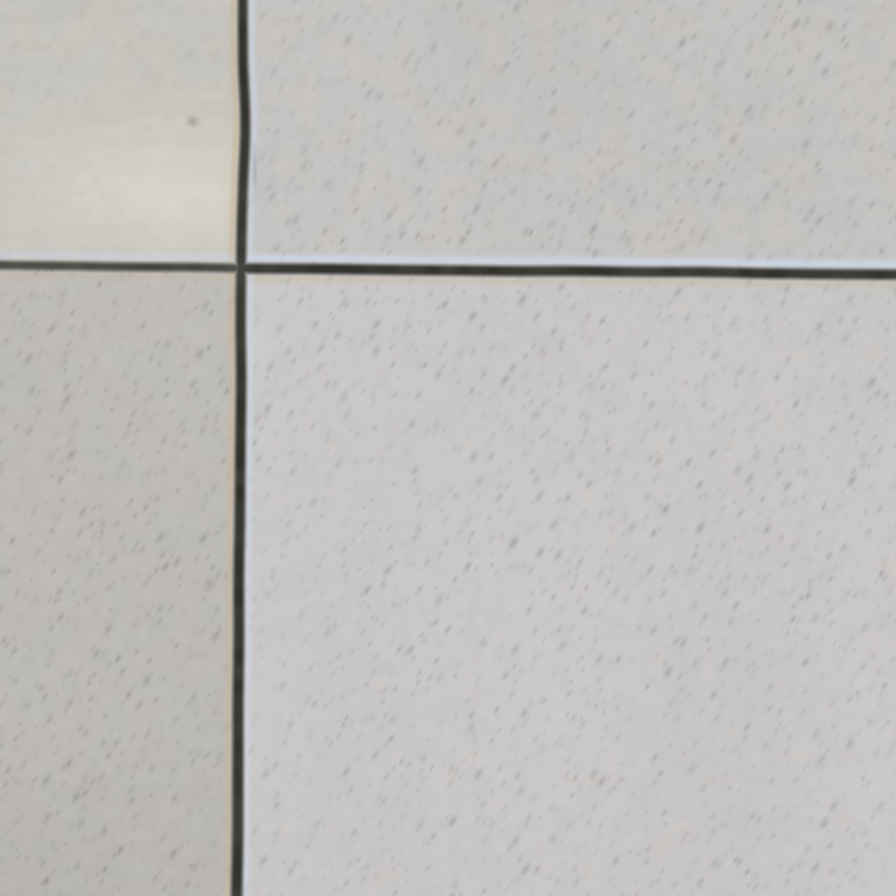
Give the GLSL for this texture, as a WebGL 1 fragment shader.

```glsl
precision highp float;
// Speckled pale floor tiles meeting at one slightly crooked cross of dark joints.
uniform vec2 u_resolution;

#define JOINT_HALF 0.0056
#define JOINT_BLUR 0.0036
#define SPECK_CELLS 46.0
#define SPECK_DENSITY 0.62
#define SPECK_DEPTH 0.11
#define GRAIN_DEPTH 0.022
#define COOL_TILE vec3(0.788, 0.782, 0.778)
#define WARM_TILE vec3(0.748, 0.738, 0.722)
#define GLOSS_TILE vec3(0.775, 0.768, 0.742)
#define JOINT_COLOR vec3(0.215, 0.215, 0.195)
#define COOL_EDGE vec3(0.80, 0.84, 0.91)
#define WARM_EDGE vec3(0.78, 0.71, 0.60)

float hash(vec2 p) {
  vec3 q = fract(p.xyx * vec3(0.1031, 0.1030, 0.0973));
  q += dot(q, q.yzx + 33.33);
  return fract((q.x + q.y) * q.z);
}

float noise(vec2 p) {
  vec2 i = floor(p), f = fract(p);
  f = f * f * (3.0 - 2.0 * f);
  return mix(mix(hash(i), hash(i + vec2(1.0, 0.0)), f.x),
             mix(hash(i + vec2(0.0, 1.0)), hash(i + 1.0), f.x), f.y);
}

float bell(float x, float width) {
  return exp(-x * x / (width * width));
}

// Soft flecks, leaning right, with varied size and strength.
float specks(vec2 p, float cells, float seed) {
  vec2 g = p * cells, base = floor(g);
  float amount = 0.0;
  for (int j = -1; j <= 1; j++) {
    for (int i = -1; i <= 1; i++) {
      vec2 id = base + vec2(float(i), float(j));
      vec2 key = id + seed;
      vec2 center = id + vec2(hash(key + 11.3), hash(key + 47.9));
      vec2 d = g - center;
      d.x -= 0.45 * d.y;
      float size = mix(0.10, 0.19, hash(key + 83.1));
      float strength = mix(0.25, 1.0, pow(hash(key + 29.7), 2.0));
      float present = step(hash(key + 5.1), SPECK_DENSITY);
      amount = max(amount, present * strength * exp(-dot(d * d, vec2(1.0, 0.4)) / (size * size)));
    }
  }
  return amount;
}

// Signed distances to the upright (x) and level (y) joints.
vec2 jointOffsets(vec2 p) {
  float upright = mix(0.2645, 0.2715, p.y) + 0.0025 * bell(p.y - 0.86, 0.06);
  float level = mix(0.7035, 0.694, p.x);
  vec2 wobble = vec2(noise(vec2(p.y * 14.0, 3.0)), noise(vec2(p.x * 14.0, 9.0))) - 0.5;
  return p - vec2(upright, level) - 0.0014 * wobble;
}

void main() {
  vec2 p = gl_FragCoord.xy / u_resolution;
  vec2 offset = jointOffsets(p);
  vec2 side = smoothstep(-0.003, 0.003, offset);
  float gloss = (1.0 - side.x) * side.y;

  // Tone of each tile, with slow shading across the floor.
  vec3 lower = mix(WARM_TILE - 0.022 * (1.0 - p.y / 0.7), COOL_TILE, side.x);
  vec3 upper = mix(GLOSS_TILE, mix(COOL_TILE, WARM_TILE, 0.35 + 0.5 * (p.y - 0.7)), side.x);
  vec3 color = mix(lower, upper, side.y);
  color += 0.016 * (noise(p * 5.0) - 0.5);

  // Reflected light and faint level streaks on the glossy tile.
  vec2 glow = (p - vec2(0.19, 0.79)) / vec2(0.14, 0.075);
  color += gloss * vec3(0.065, 0.055, 0.04) * exp(-dot(glow, glow));
  color += gloss * 0.018 * (noise(p * vec2(9.0, 95.0)) - 0.5);

  // Fine grain, gentle tint and flecks.
  float grain = noise(p * 75.0) * 0.6 + noise(p * 150.0 + 31.0) * 0.4 - 0.5;
  color += GRAIN_DEPTH * grain;
  color += vec3(0.008, 0.0, -0.008) * (noise(p * 38.0 + 70.0) - 0.5);
  float fleck = max(specks(p, SPECK_CELLS, 0.0), 0.65 * specks(p, SPECK_CELLS * 1.37, 150.0));
  float clarity = mix(0.75, 1.0, smoothstep(0.2, 0.5, noise(p * 6.0 + 17.0)));
  color -= SPECK_DEPTH * fleck * clarity * (1.0 - 0.75 * gloss);

  // Wear: a small smudge and a scrape beside the upright joint.
  vec2 smudge = (p - vec2(0.215, 0.864)) / vec2(0.006, 0.005);
  vec2 scrape = (p - vec2(0.284, 0.813)) / vec2(0.0025, 0.022);
  color -= 0.13 * exp(-dot(smudge, smudge)) + 0.17 * exp(-dot(scrape, scrape));

  // Cool and warm fringes on opposite sides of the joints.
  float cool = max(0.55 * bell(offset.x - 0.0105, 0.004),
                   mix(0.4, 0.8, side.x) * bell(offset.y - 0.0115, 0.005));
  float warm = max(0.6 * bell(offset.x + 0.0105, 0.0035),
                   0.35 * bell(offset.y + 0.0115, 0.004));
  color = mix(color, COOL_EDGE, cool);
  color = mix(color, WARM_EDGE, warm * (1.0 - cool));

  // Dark joints, thinner and paler on the left level run.
  vec2 halfWidth = JOINT_HALF * vec2(mix(1.1, 0.95, p.y), mix(0.85, 1.0, side.x));
  vec2 joint = 1.0 - smoothstep(halfWidth - JOINT_BLUR, halfWidth + JOINT_BLUR, abs(offset));
  joint.y *= mix(0.86, 1.0, side.x);
  float dust = 0.07 * noise(p * 60.0) + 0.06 * bell(length(offset), 0.012);
  color = mix(color, JOINT_COLOR + dust - 0.03, max(joint.x, joint.y));

  gl_FragColor = vec4(clamp(color, 0.0, 1.0), 1.0);
}
```
